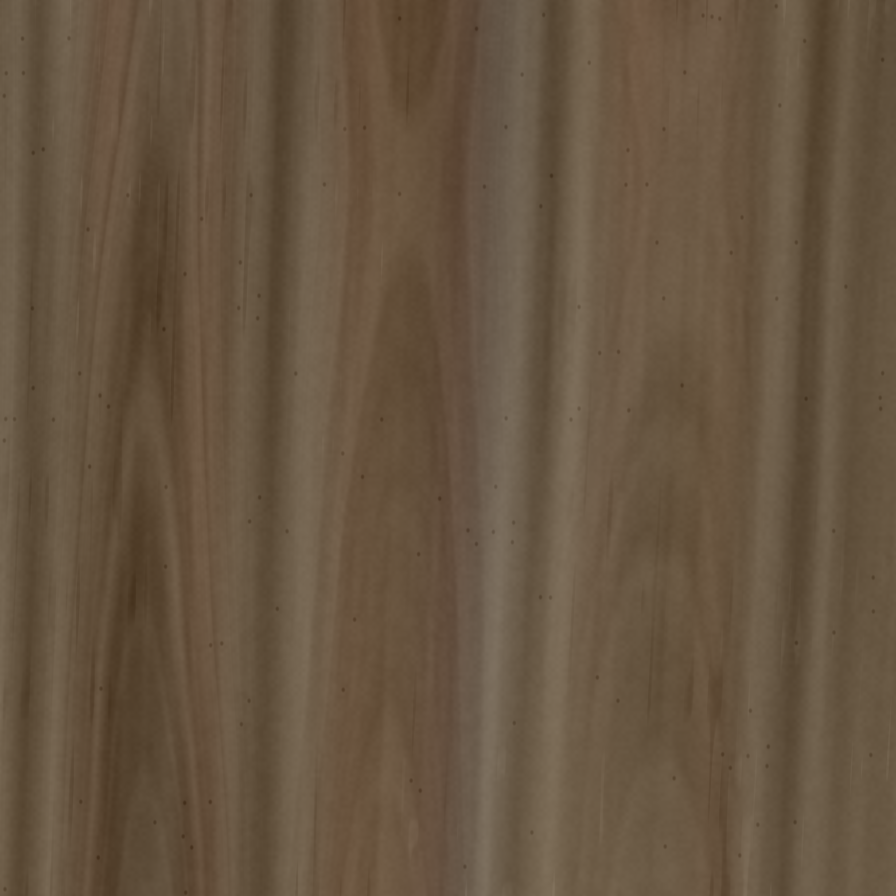
Write a WebGL 2 fragment shader that draws this texture.

```glsl
#version 300 es
precision highp float;
// Brown wood veneer: upright streaks, pale bands and arched growth rings.
uniform vec2 u_resolution;
out vec4 fragColor;

float hash(vec2 p) {
  return fract(sin(dot(p, vec2(127.1, 311.7))) * 43758.5453);
}

float noise(vec2 p) {
  vec2 i = floor(p), f = fract(p);
  f = f * f * (3.0 - 2.0 * f);
  return mix(mix(hash(i), hash(i + vec2(1, 0)), f.x),
             mix(hash(i + vec2(0, 1)), hash(i + vec2(1, 1)), f.x), f.y);
}

// Noise centred on zero
float wave(vec2 p) { return noise(p) - 0.5; }

float bell(float x, float width) { return exp(-x * x / (width * width)); }

// Nested arches along one column; they turn over above the knee height
float rings(float dx, float y, float id) {
  float above = y - (id < 0.5 ? 1.15 : 0.8);
  float steepness = mix(125.0, 42.0, id * 0.5);
  float phase = steepness * dx * dx - sqrt(above * above + 0.002);
  phase += 0.05 * wave(vec2(dx * 30.0, y * 5.0 + id * 9.0));
  float broad = wave(vec2(phase * 8.0, id * 17.3 + 4.0));
  float narrow = wave(vec2(phase * 21.0, id * 5.1 + 40.0));
  return 0.085 * broad + 0.04 * narrow;
}

// Sparse elongated specks, one at most per cell
float specks(vec2 p, vec2 cells, float share) {
  vec2 id = floor(p * cells);
  vec2 spot = 0.3 + 0.4 * vec2(hash(id + 3.7), hash(id + 9.2));
  float d = length((fract(p * cells) - spot) * vec2(1.0, 0.9));
  return step(hash(id), share) * (1.0 - smoothstep(0.05, 0.28, d));
}

void main() {
  vec2 p = gl_FragCoord.xy / u_resolution;

  // Lean and slow meander of the grain
  float u = p.x - 0.035 * (p.y - 0.5);
  u += 0.022 * wave(vec2(p.x * 4.0, p.y * 1.6 + 2.0));

  // Straight streaks from wide to hair-fine
  float tone = 0.055 * wave(vec2(u * 14.0, p.y * 0.7 + 5.0));
  tone += 0.034 * wave(vec2(u * 46.0, p.y * 1.3 + 21.0));
  tone += 0.024 * wave(vec2(u * 125.0, p.y * 3.0 + 50.0));

  // Arched columns, with a pale pair of bands and a dark seam beside each
  float warmth = 0.0;
  for (int i = -1; i < 3; i++) {
    float id = float(i);
    float centre = 0.165 + 0.29 * id;
    float dx = u - centre + 0.025 * wave(vec2(p.y * 3.0, id * 7.0 + 1.0));
    float inside = bell(dx, 0.085);
    tone += inside * (rings(dx, p.y, id) - 0.012);
    warmth += 0.5 * inside + 0.6 * bell(abs(dx) - 0.06, 0.03);

    float seam = u - centre - 0.148 - 0.015 * wave(vec2(id * 3.3, p.y));
    float strength = 0.6 + 0.7 * noise(vec2(id * 5.7, p.y * 1.5));
    tone += 0.052 * strength * bell(seam + 0.034, 0.017);
    tone += 0.045 * strength * bell(seam - 0.036, 0.013);
    tone -= 0.045 * strength * bell(seam - 0.002, 0.013);
  }

  // Cloudy lightness, darker toward the top
  tone += 0.03 * wave(p * vec2(5.0, 3.0) + 70.0) - 0.018 * (p.y - 0.45);

  // Dashes along the grain, pores and fine mottle
  float dash = smoothstep(0.78, 0.95, noise(vec2(u * 150.0, p.y * 9.0 + 8.0)));
  float patchy = smoothstep(0.5, 0.8, noise(p * vec2(9.0, 3.0) + 33.0));
  tone -= 0.035 * dash * patchy;
  float glint = smoothstep(0.85, 0.98, noise(vec2(u * 170.0, p.y * 14.0)));
  tone += 0.03 * glint * smoothstep(0.5, 0.75, noise(p * vec2(8.0, 3.0) + 90.0));
  tone -= 0.075 * specks(p, vec2(95.0, 80.0), 0.012);
  tone += 0.016 * wave(p * 230.0) + 0.012 * wave(p * vec2(120.0, 90.0));

  // Drift between reddish, olive and grey brown
  vec3 colour = vec3(0.405, 0.332, 0.250) + tone * vec3(1.0, 1.04, 1.04);
  float red = warmth * noise(vec2(u * 11.0, p.y * 2.0 + 13.0)) - 0.22;
  colour += red * vec3(0.025, -0.016, -0.018);
  float grey = bell(u - 0.535, 0.05) + 0.7 * wave(vec2(u * 9.0, p.y * 2.0 + 60.0));
  colour += grey * vec3(-0.014, 0.0, 0.02);

  fragColor = vec4(colour, 1.0);
}
```
